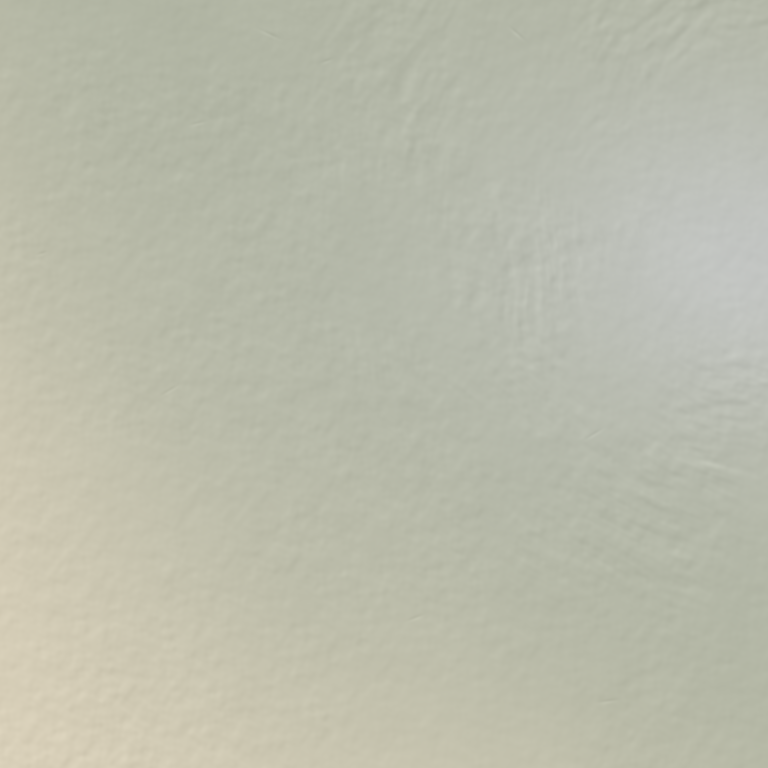
This texture is drawn by a three.js fragment shader. Its source:

```glsl
// A satin painted wall: sage paint, warm light in the lower left and a cool
// sheen at the right. Soft gradients give the light; an embossed height field
// of fine grain and curved brush wrinkles gives the surface.
#define SAGE vec3(0.692, 0.708, 0.636)
#define CREAM vec3(0.848, 0.812, 0.722)
#define SHEEN vec3(0.765, 0.775, 0.765)
#define SHEEN_CENTER vec2(1.0, 0.66)
#define SWEEP_CENTER vec2(1.06, 0.74)
#define GRAIN_SCALE 85.0
#define WRINKLE_SCALE 70.0
#define GRAIN_DEPTH 0.026
#define WRINKLE_DEPTH 0.060
#define MOTTLE 0.014
#define LIGHT_STEP vec2(-0.0016, 0.0026)
#define NICKS 9

varying vec2 vUv;

float hash(vec2 p) {
  vec3 q = fract(vec3(p.xyx) * 0.1031);
  q += dot(q, q.yzx + 33.33);
  return fract((q.x + q.y) * q.z);
}

float noise(vec2 p) {
  vec2 i = floor(p);
  vec2 f = fract(p);
  f = f * f * f * (f * (f * 6.0 - 15.0) + 10.0);
  return mix(mix(hash(i), hash(i + vec2(1.0, 0.0)), f.x),
             mix(hash(i + vec2(0.0, 1.0)), hash(i + vec2(1.0, 1.0)), f.x), f.y);
}

// Turned octaves hide the noise lattice.
float fbm(vec2 p) {
  float sum = 0.0;
  float weight = 0.5;
  for (int i = 0; i < 3; i++) {
    sum += weight * noise(p);
    p = mat2(1.6, 1.2, -1.2, 1.6) * p + 17.3;
    weight *= 0.5;
  }
  return sum;
}

// Fine orange-peel grain, with a coarser roller pattern below it.
float grainHeight(vec2 p) {
  vec2 q = mat2(0.8, 0.6, -0.6, 0.8) * p * GRAIN_SCALE + 40.0;
  return noise(q) + 0.35 * noise(q * 1.9 + 9.0) + 0.8 * noise(q * 0.45 + 5.0);
}

// Wrinkles drawn out along arcs around the sweep center.
float wrinkleHeight(vec2 p) {
  vec2 d = p - SWEEP_CENTER;
  d += 0.05 * (vec2(noise(p * 9.0), noise(p * 9.0 + 31.0)) - 0.5);
  vec2 polar = vec2(atan(d.y, -d.x) * 0.15, length(d)) * WRINKLE_SCALE + 60.0;
  return noise(polar) + 0.5 * noise(polar * 1.8 + 13.0);
}

// Short scattered dents, each a soft tilted dash with a lit lower lip.
float nicks(vec2 p) {
  float shade = 0.0;
  for (int i = 0; i < NICKS; i++) {
    float k = float(i) + 1.0;
    vec2 d = p - vec2(hash(vec2(k, 3.0)), hash(vec2(k, 8.0)));
    float tilt = hash(vec2(k, 15.0)) * 2.0 - 1.4;
    vec2 axis = normalize(vec2(1.0, tilt));
    float along = dot(d, axis) / (0.005 + 0.008 * hash(vec2(k, 21.0)));
    float across = dot(d, vec2(-axis.y, axis.x)) / 0.0025;
    shade -= across * exp(-along * along - across * across);
  }
  return shade;
}

void main() {
  vec2 p = vUv;

  // Warm light follows the left and lower sides and peaks in their corner.
  vec2 reach = pow(p + 0.02, vec2(0.75));
  float drift = fbm(p * 3.0 + 4.0) - 0.44;
  float warm = 1.0 - smoothstep(0.1, 1.4, reach.x + reach.y + 0.16 * drift);

  // A compact reflection inside a wide, weak halo.
  vec2 s = (p - SHEEN_CENTER) / vec2(0.30, 0.19);
  float core = exp(-dot(s, s));
  float halo = exp(-0.22 * dot(s, s));
  float sheen = clamp(0.62 * core + 0.36 * halo + 0.15 * drift * halo, 0.0, 1.0);

  vec3 color = mix(SAGE, CREAM, warm);
  color = mix(color, SHEEN, sheen);

  // Relief is strongest around the sheen and in the lower-left corner.
  float patches = smoothstep(0.25, 0.65, fbm(p * 6.0 + 20.0));
  float radius = length(p - SWEEP_CENTER);
  float band = smoothstep(0.12, 0.3, radius) * (1.0 - smoothstep(0.38, 0.85, radius));
  float corner = 1.0 - smoothstep(0.1, 0.55, length(p));
  float grain = grainHeight(p - LIGHT_STEP) - grainHeight(p + LIGHT_STEP);
  float wrinkle = wrinkleHeight(p - LIGHT_STEP) - wrinkleHeight(p + LIGHT_STEP);

  float shade = GRAIN_DEPTH * grain * (0.55 + 0.4 * patches + 0.5 * corner);
  shade += WRINKLE_DEPTH * wrinkle * band * (0.15 + 0.85 * patches);
  shade += MOTTLE * (fbm(p * 22.0 + 70.0) - 0.44);
  shade += 0.05 * nicks(p);

  gl_FragColor = vec4(color + shade, 1.0);
}
```
